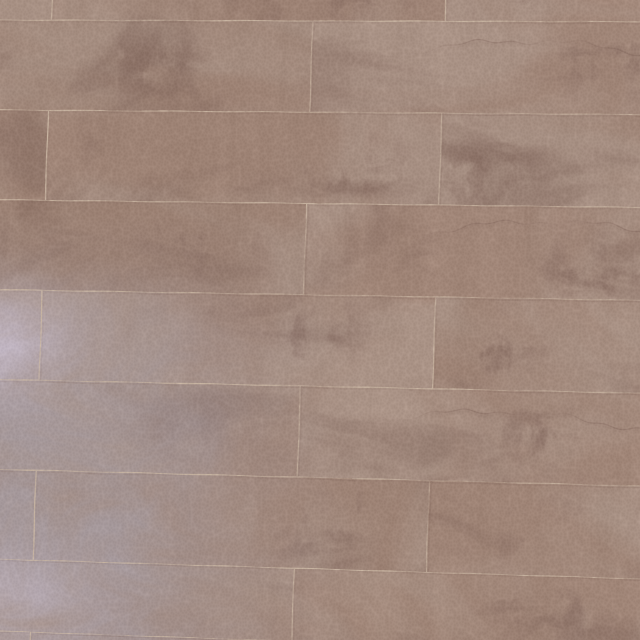
This texture is drawn by a WebGL 1 fragment shader. Its source:

```glsl
precision highp float;
// Worn clay-coloured plank tiles in a staggered bond, with thin pale joints and a lilac sheen at the left.
uniform vec2 u_resolution;

const vec3 CLAY = vec3(0.625, 0.520, 0.465);
const vec3 SAND = vec3(0.660, 0.570, 0.520);
const vec3 UMBER = vec3(0.500, 0.395, 0.355);
const vec3 HAZE = vec3(0.650, 0.600, 0.610);
const vec3 LILAC = vec3(0.760, 0.715, 0.765);
const vec3 GROUT = vec3(0.790, 0.715, 0.640);
const float PLANK_LENGTH = 0.615;

float hash(vec2 p) {
  vec3 q = fract(vec3(p.xyx) * 0.1031);
  q += dot(q, q.yzx + 33.33);
  return fract((q.x + q.y) * q.z);
}

// Layered, warped sines: soft clouds around zero.
float clouds(vec2 p, float seed) {
  float sum = 0.0, amp = 0.5;
  p += seed * vec2(37.3, 19.1);
  for (int i = 0; i < 5; i++) {
    p = mat2(0.8, 0.6, -0.6, 0.8) * p * 1.75 + 1.3;
    p += 0.6 * sin(p.yx * 1.1 + seed);
    sum += amp * sin(p.x) * sin(p.y);
    amp *= 0.66;
  }
  return sum;
}

// Cellular noise: distance to the nearest scattered point, centred on zero.
float cells(vec2 p) {
  vec2 id = floor(p), f = fract(p);
  float nearest = 2.0;
  for (int y = -1; y <= 1; y++) {
    for (int x = -1; x <= 1; x++) {
      vec2 o = vec2(float(x), float(y));
      vec2 jitter = vec2(hash(id + o), hash(id + o + 71.7));
      nearest = min(nearest, length(o + jitter - f));
    }
  }
  return nearest - 0.48;
}

float stroke(float d, float halfWidth, float px) {
  return 1.0 - smoothstep(halfWidth - px, halfWidth + px, abs(d));
}

float bump(vec2 p, vec2 center, vec2 size) {
  vec2 q = (p - center) / size;
  return exp(-dot(q, q));
}

// Signed distance to the nearest whole number.
float toJoint(float v) {
  return fract(v + 0.5) - 0.5;
}

// Clay body with cloudy tone, brushed streaks and one ragged patch per plank.
vec3 plankColor(vec2 p, vec2 local, vec2 id) {
  float seed = hash(id + 13.0);
  float tone = clouds(p * vec2(3.0, 4.5), seed);
  vec3 color = mix(CLAY, SAND, smoothstep(-0.45, 0.5, tone));
  float smear = clouds(p * vec2(5.0, 9.0), seed + 2.0);
  color = mix(color, UMBER, 0.36 * smoothstep(0.0, 0.8, smear));
  float brushed = clouds(p * vec2(26.0, 3.0), seed + 4.0);
  float mottle = clouds(p * vec2(28.0, 34.0), seed + 7.0);
  color += 0.016 * brushed + 0.010 * mottle;
  vec2 center = vec2(id.x > 0.5 ? 0.2 : 0.7, 0.35 + 0.4 * seed);
  center.x += 0.2 * (hash(id + 5.0) - 0.5);
  float ragged = smoothstep(-0.2, 0.6, 0.5 * brushed + 0.5 * mottle + 0.5 * smear);
  color = mix(color, UMBER, 0.65 * ragged * bump(local, center, vec2(0.15, 0.42)));
  return color + 0.022 * (hash(id + 29.0) - 0.5);
}

// Thin dark crack wandering along a plank.
float vein(vec2 local, float seed, float px) {
  float path = 0.3 + 0.14 * cos(5.0 * local.x + seed) + 0.12 * seed;
  path += 0.025 * sin(23.0 * local.x + 4.0 * seed) + 0.015 * sin(71.0 * local.x);
  float fade = smoothstep(0.0, 0.5, local.x) * (0.6 + 0.4 * sin(17.0 * local.x + seed));
  float d = (local.y - path) * 0.14;
  return fade * (stroke(d, 0.0008, px) + 0.35 * stroke(d - 0.003, 0.001, 0.005));
}

void main() {
  vec2 uv = gl_FragCoord.xy / u_resolution;
  float px = 1.0 / min(u_resolution.x, u_resolution.y);
  vec2 p = vec2(uv.x, 1.0 - uv.y);

  // Rows fan out slightly to the right; the last row is cut shorter.
  float rowHeight = 0.1404 + 0.0047 * p.x;
  float v = (p.y - 0.0313 - 0.0026 * p.x) / rowHeight;
  v += 0.25 * max(v - 6.0, 0.0);
  float row = floor(v);
  float even = 1.0 - mod(row, 2.0);
  float u = (p.x + 0.034 * p.y - 0.0814) / PLANK_LENGTH - even * 0.664;
  vec2 id = vec2(floor(u), row);
  vec2 local = fract(vec2(u, v));

  vec3 color = plankColor(p, local, id);
  float veined = even * step(abs(id.x), 0.5) * step(row, 5.0);
  color = mix(color, UMBER, 0.5 * veined * vein(local, hash(id + 3.0), px));

  // Window light: a broad haze and two bright spots.
  float mottled = clouds(p * vec2(9.0, 14.0), 1.0);
  float haze = (1.0 - smoothstep(0.05, 0.6, p.x)) * smoothstep(0.3, 0.65, p.y);
  color = mix(color, HAZE, clamp(haze * (0.85 + 0.4 * mottled), 0.0, 1.0));
  float glare = bump(p, vec2(0.0, 0.54), vec2(0.1, 0.07)) + 0.7 * bump(p, vec2(0.0, 0.94), vec2(0.13, 0.07));
  color = mix(color, LILAC, clamp(glare * (0.75 + 0.5 * mottled), 0.0, 1.0));

  // Joints: hairline grout, worn away in places, with a faint shadow beside it.
  float wobble = 0.0004 * sin(47.0 * (p.x + p.y) + 5.0 * row);
  vec2 d = vec2(toJoint(u) * PLANK_LENGTH, toJoint(v) * rowHeight) + wobble;
  float shadow = max(stroke(d.x - 0.0028, 0.0008, px), stroke(d.y - 0.0028, 0.0008, px));
  float joint = max(stroke(d.x, 0.0009, 0.7 * px), stroke(d.y, 0.0008, 0.7 * px));
  float wear = 0.78 - 0.2 * p.x + 0.5 * clouds(p * 9.0, 6.0) + 0.5 * cells(p * 110.0);
  color = mix(color, UMBER, 0.35 * shadow * (1.2 - wear));
  color = mix(color, GROUT, joint * clamp(wear, 0.2, 1.0));

  // Fine woven grain at two scales.
  color += 0.045 * cells(p * vec2(230.0, 200.0)) + 0.022 * cells(p * vec2(120.0, 80.0));
  gl_FragColor = vec4(color, 1.0);
}
```
